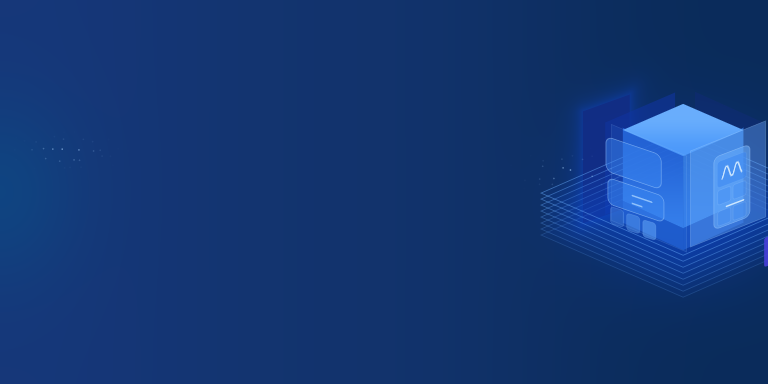
A WebGL 2 fragment shader for this background:

```glsl
#version 300 es
precision highp float;
// Navy gradient with a glowing isometric glass cube on stacked line platforms.

uniform vec2 u_resolution;
out vec4 outColor;

const float CUBE_X = 1.779;
const vec3 SKY = vec3(0.41, 0.68, 0.99);
const vec3 AZURE = vec3(0.23, 0.53, 0.95);
const vec3 COBALT = vec3(0.13, 0.38, 0.84);
const vec3 INDIGO = vec3(0.07, 0.16, 0.50);
const vec3 PALE = vec3(0.65, 0.82, 1.0);

float hash(vec2 p) {
  return fract(sin(dot(p, vec2(127.1, 311.7))) * 43758.5);
}

// Rounded box whose horizontal edges are sheared by a slope
float skewBox(vec2 p, vec2 center, vec2 halfSize, float slope, float radius) {
  vec2 q = p - center;
  q.y -= slope * q.x;
  q = abs(q) - halfSize + radius;
  return length(max(q, 0.0)) + min(max(q.x, q.y), 0.0) - radius;
}

float rhombus(vec2 p, vec2 center, vec2 halfSize) {
  vec2 q = abs(p - center);
  float k = halfSize.y / halfSize.x;
  return (q.x * k + q.y - halfSize.y) / sqrt(1.0 + k * k);
}

float fill(float d, float px) { return clamp(0.5 - d / px, 0.0, 1.0); }

float stroke(float d, float width, float px) { return fill(abs(d) - width, px); }

float glow(vec2 p, vec2 center, vec2 size) {
  vec2 q = (p - center) / size;
  return exp(-dot(q, q));
}

// Translucent pane with a thin bright rim
vec3 glass(vec3 col, float d, vec3 tint, float body, float rim, float px) {
  col = mix(col, tint, body * fill(d, px));
  return mix(col, PALE, rim * stroke(d, 0.001, px));
}

// One random point of light per cell
float sparkles(vec2 p, float cells, float density, float px) {
  vec2 id = floor(p * cells);
  vec2 offset = 0.2 + 0.6 * vec2(hash(id), hash(id + 7.3));
  float d = length(p - (id + offset) / cells);
  return step(1.0 - density, hash(id + 3.1)) * fill(d - 0.002, px);
}

vec3 background(vec2 p) {
  vec3 col = mix(vec3(0.085, 0.215, 0.475), vec3(0.07, 0.20, 0.425), smoothstep(0.0, 1.0, p.x));
  col = mix(col, vec3(0.04, 0.17, 0.355), smoothstep(0.9, 1.9, p.x));
  return col + vec3(-0.025, 0.05, 0.03) * glow(p, vec2(0.0, 0.5), vec2(0.2, 0.24));
}

vec3 platforms(vec3 col, vec2 p, float px) {
  for (int i = 0; i < 8; i++) {
    float level = float(i);
    float d = rhombus(p, vec2(CUBE_X, 0.388 + 0.0156 * level), vec2(0.37, 0.162));
    col = mix(col, vec3(0.05, 0.28, 0.80), 0.075 * fill(d, px));
    col = mix(col, SKY, (0.2 + 0.045 * level) * stroke(d, 0.001, px));
  }
  return col;
}

vec3 cube(vec3 col, vec2 p, float px) {
  float rise = smoothstep(0.36, 0.64, p.y);
  vec2 face = vec2(0.0785, 0.095);
  for (int i = 0; i < 2; i++) {
    float side = float(i) * 2.0 - 1.0;
    float x = CUBE_X + side * face.x;
    float base = skewBox(p, vec2(x, 0.413), vec2(face.x, 0.0285), side * 0.454, 0.0);
    col = mix(col, COBALT, 0.65 * fill(base, px));
    float wall = skewBox(p, vec2(x, 0.5365), face, side * 0.454, 0.0);
    vec3 tint = mix(AZURE, i == 0 ? COBALT : AZURE * 0.93, rise);
    col = mix(col, tint, 0.9 * fill(wall, px));
  }
  float lid = rhombus(p, vec2(CUBE_X, 0.6615), vec2(0.157, 0.068));
  vec3 lidTint = mix(vec3(0.30, 0.60, 0.98), SKY, smoothstep(0.60, 0.70, p.y));
  return mix(col, lidTint, fill(lid, px));
}

vec3 leftCards(vec3 col, vec2 p, float px) {
  col = glass(col, skewBox(p, vec2(1.690, 0.51), vec2(0.098, 0.125), -0.42, 0.0), AZURE, 0.14, 0.15, px);
  col = glass(col, skewBox(p, vec2(1.650, 0.5755), vec2(0.072, 0.045), -0.34, 0.018), AZURE, 0.45, 0.5, px);
  col = glass(col, skewBox(p, vec2(1.656, 0.479), vec2(0.073, 0.034), -0.34, 0.016), AZURE, 0.5, 0.5, px);
  for (int i = 0; i < 3; i++) {
    float n = float(i);
    vec2 tile = vec2(1.607 + 0.042 * n, 0.435 - 0.017 * n);
    col = glass(col, skewBox(p, tile, vec2(0.017, 0.022), -0.3, 0.008), SKY, 0.25 + 0.12 * n, 0.2, px);
  }
  float bars = min(skewBox(p, vec2(1.672, 0.482), vec2(0.027, 0.002), -0.34, 0.002),
                   skewBox(p, vec2(1.659, 0.466), vec2(0.014, 0.002), -0.34, 0.002));
  return mix(col, PALE, 0.8 * fill(bars, px));
}

vec3 rightDevice(vec3 col, vec2 p, float px) {
  col = glass(col, skewBox(p, vec2(1.896, 0.521), vec2(0.098, 0.125), 0.40, 0.0), SKY, 0.38, 0.3, px);
  vec2 center = vec2(1.906, 0.513);
  col = glass(col, skewBox(p, center, vec2(0.047, 0.094), 0.38, 0.015), SKY, 0.55, 0.45, px);
  vec2 q = p - center;
  q.y -= 0.38 * q.x;
  // Screen, tile grid, then chart line and caption
  col = glass(col, skewBox(q, vec2(0.0, 0.045), vec2(0.038, 0.034), 0.0, 0.008), AZURE, 0.55, 0.1, px);
  for (int i = 0; i < 4; i++) {
    vec2 cell = vec2(float(i % 2) * 0.04 - 0.02, -0.015 - 0.055 * float(i / 2));
    col = glass(col, skewBox(q, cell, vec2(0.017, 0.019), 0.0, 0.006), AZURE, 0.35, 0.2, px);
  }
  float chart = q.y - 0.045 + 0.014 * cos(q.x * 229.0);
  float slope = 3.2 * sin(q.x * 229.0);
  float line = stroke(chart / sqrt(1.0 + slope * slope), 0.002, px) * fill(abs(q.x) - 0.027, px);
  float caption = fill(skewBox(q, vec2(0.008, -0.045), vec2(0.024, 0.002), 0.0, 0.002), px);
  return mix(col, vec3(0.88, 0.95, 1.0), 0.85 * max(line, caption));
}

void main() {
  vec2 p = gl_FragCoord.xy / u_resolution.y;
  float px = 1.0 / u_resolution.y;
  vec3 col = background(p);

  // Halo and dark panels behind the cube
  col = mix(col, vec3(0.05, 0.25, 0.76), 0.55 * glow(p, vec2(CUBE_X, 0.47), vec2(0.24, 0.19)));
  float rear = skewBox(p, vec2(1.579, 0.586), vec2(0.061, 0.146), 0.36, 0.0);
  col = mix(col, vec3(0.06, 0.27, 0.80), 0.45 * exp(-max(rear, 0.0) * 45.0));
  col = mix(col, INDIGO, 0.75 * fill(rear, px));
  col = mix(col, vec3(0.06, 0.20, 0.62), 0.6 * fill(skewBox(p, vec2(1.667, 0.60), vec2(0.091, 0.12), 0.43, 0.0), px));
  col = mix(col, INDIGO, 0.35 * fill(skewBox(p, vec2(1.901, 0.60), vec2(0.091, 0.12), -0.45, 0.0), px));

  col = platforms(col, p, px);
  col = cube(col, p, px);
  col = leftCards(col, p, px);
  col = rightDevice(col, p, px);

  // Violet sliver at the right edge and drifting sparks
  float sliver = skewBox(p, vec2(2.01, 0.35), vec2(0.02, 0.038), 0.4, 0.006);
  col = mix(col, vec3(0.28, 0.25, 0.85), 0.9 * fill(sliver, px));
  float sparkArea = glow(p, vec2(0.17, 0.605), vec2(0.07, 0.025)) + glow(p, vec2(1.49, 0.55), vec2(0.08, 0.03));
  col = mix(col, PALE, 0.65 * min(sparkArea, 1.0) * sparkles(p, 40.0, 0.4, px));
  outColor = vec4(col, 1.0);
}
```
